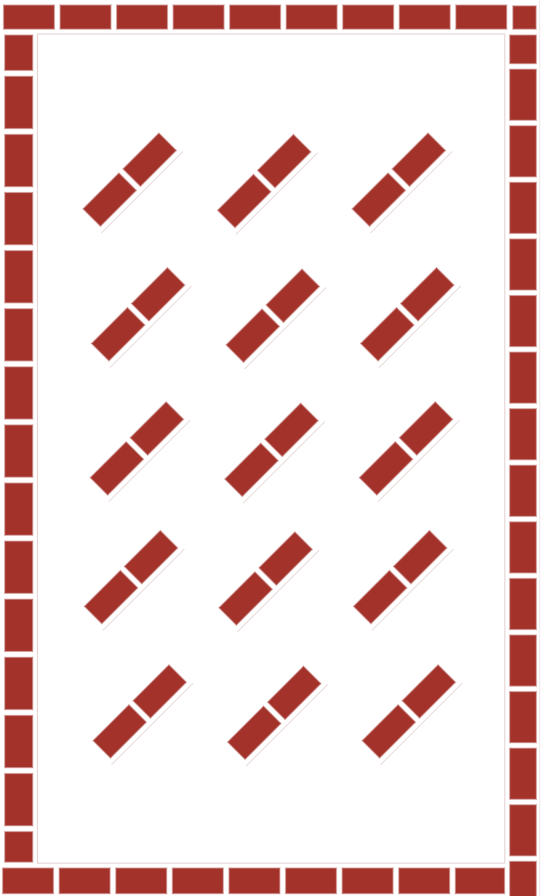
Reproduce this pattern procedurally as a Shadertoy shader.

```glsl
// Brick-red border of short blocks around a white field holding a 3 x 5 grid
// of diagonal block pairs, each with a faint hairline below it.
// Everything is a box distance; runs repeat by rounding to the nearest block.

const vec2 SHEET = vec2(464.0, 768.0);      // layout units, y pointing down
const vec3 PAPER = vec3(1.0);
const vec3 BRICK = vec3(0.64, 0.195, 0.168);
const vec3 HAIRLINE = vec3(0.89, 0.82, 0.82);
const float SOFTNESS = 1.1;                 // half width of a block's edge blur
const float HAIR_HALF = 0.45;

const int COLUMNS = 3;
const int ROWS = 5;
const float COLUMN_PITCH = 115.2;
const float ROW_X[ROWS] = float[](111.0, 118.3, 117.2, 112.2, 119.6);
const float ROW_Y[ROWS] = float[](154.0, 269.4, 384.4, 494.7, 609.8);
const vec2 HALF_BLOCK = vec2(21.8, 10.6);   // along and across the diagonal
const float HALF_GAP = 2.4;
const float HAIR_OFFSET = 15.2;
const float HAIR_HALF_LENGTH = 49.0;

float boxDistance(vec2 p, vec2 halfSize) {
    vec2 d = abs(p) - halfSize;
    return length(max(d, 0.0)) + min(max(d.x, d.y), 0.0);
}

float rectDistance(vec2 p, vec2 lo, vec2 hi) {
    return boxDistance(p - 0.5 * (lo + hi), 0.5 * (hi - lo));
}

// Blocks repeated along x from start, cut to the rectangle lo..hi.
float runDistance(vec2 p, vec2 lo, vec2 hi, float start, float pitch, float size) {
    float x = p.x - start - 0.5 * size;
    x -= pitch * round(x / pitch);
    return max(abs(x) - 0.5 * size, rectDistance(p, lo, hi));
}

float borderDistance(vec2 p) {
    float d = runDistance(p, vec2(3.0, 4.3), vec2(434.0, 25.0), 3.0, 48.4, 43.6);
    d = min(d, runDistance(p, vec2(2.0, 744.0), vec2(432.0, 766.0), 2.2, 48.45, 43.6));
    d = min(d, runDistance(p.yx, vec2(30.0, 4.0), vec2(739.0, 28.0), 65.4, 49.8, 44.8));
    d = min(d, runDistance(p.yx, vec2(30.0, 436.3), vec2(770.0, 459.2), 59.3, 48.5, 43.8));
    return min(d, rectDistance(p, vec2(439.0, 5.0), vec2(459.0, 25.0)));
}

// x: distance to the block pairs, y: distance to their hairlines.
vec2 diagonalDistances(vec2 p) {
    vec2 nearest = vec2(1e4);
    for (int row = 0; row < ROWS; row++) {
        for (int column = 0; column < COLUMNS; column++) {
            float middleDrop = column == 1 ? 1.2 : 0.0;
            vec2 q = p - vec2(ROW_X[row] + COLUMN_PITCH * float(column),
                              ROW_Y[row] + middleDrop);
            q = vec2(q.x - q.y, q.x + q.y) * sqrt(0.5);
            vec2 block = vec2(abs(q.x) - HALF_GAP - HALF_BLOCK.x, q.y);
            vec2 hair = q - vec2(0.0, HAIR_OFFSET);
            nearest = min(nearest, vec2(boxDistance(block, HALF_BLOCK),
                boxDistance(hair, vec2(HAIR_HALF_LENGTH, 0.0)) - HAIR_HALF));
        }
    }
    return nearest;
}

float coverage(float distance, float blur) {
    return 1.0 - smoothstep(-blur, blur, distance);
}

void mainImage(out vec4 fragColor, in vec2 fragCoord) {
    vec2 uv = fragCoord / iResolution.xy;
    vec2 p = vec2(uv.x, 1.0 - uv.y) * SHEET;
    float pixel = SHEET.y / iResolution.y;

    // Thin inner frame and the faint outer edge on the right
    float frame = abs(rectDistance(p, vec2(32.0, 29.2), vec2(432.2, 739.8))) - HAIR_HALF;
    float outerEdge = abs(p.x - 462.0) - HAIR_HALF;
    vec2 diagonals = diagonalDistances(p);

    float hairBlur = max(0.5, 0.6 * pixel);
    float blockBlur = max(SOFTNESS, 0.6 * pixel);
    vec3 color = PAPER;
    color = mix(color, HAIRLINE, coverage(frame, hairBlur));
    color = mix(color, HAIRLINE, 0.5 * coverage(outerEdge, hairBlur));
    color = mix(color, HAIRLINE, 0.8 * coverage(diagonals.y, hairBlur));
    color = mix(color, BRICK, coverage(min(borderDistance(p), diagonals.x), blockBlur));
    fragColor = vec4(color, 1.0);
}
```
